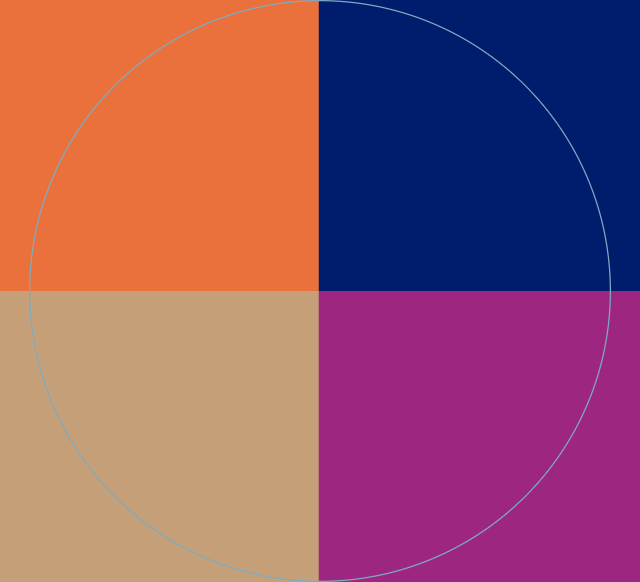
Reproduce this background procedurally as a WebGL 2 fragment shader.

```glsl
#version 300 es
precision highp float;

uniform vec2 u_resolution;
out vec4 fragColor;

// Antialiased coverage of the region where distance is positive
float coverage(float distance, float pixel) {
    return clamp(distance / pixel + 0.5, 0.0, 1.0);
}

void main() {
    // Centred coordinates, one unit per canvas height
    float pixel = 1.0 / u_resolution.y;
    vec2 p = (gl_FragCoord.xy - 0.5 * u_resolution) * pixel;

    vec3 orange = vec3(0.922, 0.443, 0.235);
    vec3 navy = vec3(0.004, 0.106, 0.427);
    vec3 tan_ = vec3(0.769, 0.624, 0.467);
    vec3 magenta = vec3(0.616, 0.149, 0.502);
    vec3 paleBlue = vec3(0.49, 0.67, 0.76);

    // Four quadrants, the vertical seam slightly left of centre
    float right = coverage(p.x + 0.00215, pixel);
    float top = coverage(p.y, pixel);
    vec3 color = mix(mix(tan_, magenta, right), mix(orange, navy, right), top);

    // Thin ring touching the top and bottom edges
    float ring = 0.00107 - abs(length(p) - 0.4989);
    color = mix(color, paleBlue, coverage(ring, pixel));

    fragColor = vec4(color, 1.0);
}
```
